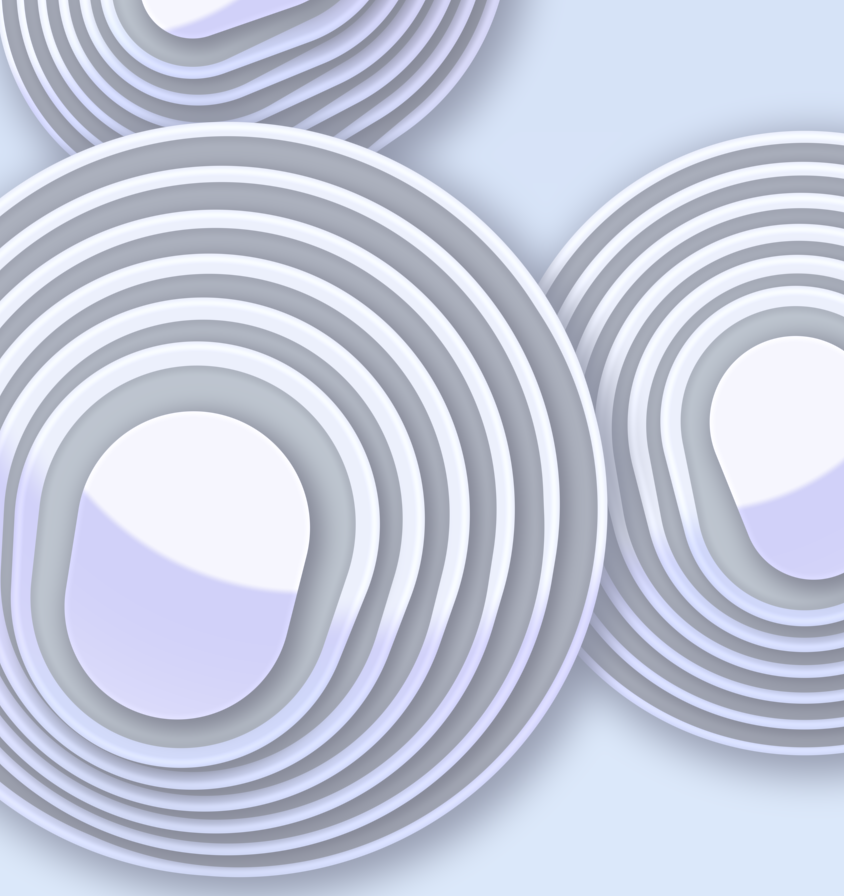
This background is drawn by a WebGL 1 fragment shader. Its source:

```glsl
precision highp float;
uniform vec2 u_resolution;

const vec3 SKY_LOW = vec3(0.86, 0.91, 0.98);
const vec3 SKY_HIGH = vec3(0.84, 0.89, 0.97);
const vec3 RIM = vec3(0.925, 0.94, 0.99);
const vec3 PILL = vec3(0.965, 0.965, 0.995);
const vec3 LAVENDER = vec3(0.82, 0.82, 0.975);
const vec3 ICE = vec3(0.80, 0.86, 0.98);
const vec3 WELL = vec3(0.67, 0.69, 0.74);
const vec3 WELL_CORE = vec3(0.74, 0.77, 0.81);
const vec3 SHADE = vec3(0.50, 0.51, 0.57);
const vec3 DISC_SHADE = vec3(0.53, 0.55, 0.63);
const vec2 SHADOW_SHIFT = vec2(0.006, -0.006);
const float RING_SHADOW = 0.030;
const float DISC_SHADOW = 0.075;
const float RINGS = 6.0;
const float GLOSS_GROWTH = 0.43;

// Signed distance to the hull of two circles (xy centre, z radius).
float hull(vec2 p, vec3 a, vec3 b) {
  p -= a.xy;
  vec2 axis = b.xy - a.xy;
  float h = dot(axis, axis);
  vec2 q = vec2(abs(dot(p, vec2(axis.y, -axis.x))), dot(p, axis)) / h;
  float taper = a.z - b.z;
  vec2 c = vec2(sqrt(max(h - taper * taper, 0.0)), taper);
  float k = c.x * q.y - c.y * q.x;
  if (k < 0.0) return length(p) - a.z;
  if (k > c.x) return length(p - axis) - b.z;
  return dot(c, q) - a.z;
}

float cover(float d) {
  float pixel = 0.9 / u_resolution.y;
  return 1.0 - smoothstep(-pixel, pixel, d);
}

float softShadow(float d, float reach) {
  float s = 1.0 - smoothstep(-0.3 * reach, reach, d);
  return s * s;
}

// Surface colour below a curved reflection edge (xy centre, z radius).
vec3 glossy(vec3 base, vec2 p, vec3 gloss, float softness) {
  float d = length(p - gloss.xy) - gloss.z;
  float tint = smoothstep(-softness, softness, d);
  vec3 reflected = mix(LAVENDER, base, 0.55 * smoothstep(0.04, 0.30, d));
  return mix(base, reflected, tint);
}

// Nested raised rings around a pill, painted from the outside inwards.
vec3 disc(vec3 col, vec2 p, vec3 pillA, vec3 pillB, vec3 innerA, vec3 innerB,
          vec3 outerA, vec3 outerB, vec3 gloss) {
  float outer = hull(p - 2.0 * SHADOW_SHIFT, outerA, outerB);
  col = mix(col, DISC_SHADE, 0.75 * softShadow(outer, DISC_SHADOW));

  for (float i = 0.0; i < RINGS; i++) {
    float t = 1.0 - i / (RINGS - 1.0);
    vec3 a = mix(innerA, outerA, t);
    vec3 b = mix(innerB, outerB, t);
    float d = hull(p, a, b);
    if (i > 0.0) {
      float ringShade = softShadow(hull(p - SHADOW_SHIFT, a, b), RING_SHADOW);
      col = mix(col, SHADE, 0.8 * ringShade * cover(outer - 0.02));
    }

    // Rim with a bright lip and a cool lower side
    vec3 ringGloss = gloss + vec3(0.0, 0.0, GLOSS_GROWTH * (a.z - pillA.z));
    vec3 rim = glossy(RIM, p, ringGloss, 0.025);
    float low = smoothstep(0.5, 1.0, (a.y - p.y) / a.z);
    rim = mix(rim, ICE, 0.5 * low);
    rim += 0.05 * (1.0 - smoothstep(0.0, 0.006, abs(d + 0.006)));
    col = mix(col, rim, cover(d));

    // Recessed floor, narrower rim towards the outside
    a.z -= mix(0.027, 0.016, t) * min(1.0, innerA.z / 0.18);
    b.z -= mix(0.022, 0.011, t) * min(1.0, innerB.z / 0.17);
    float well = hull(p, a, b);
    vec3 recess = mix(WELL, WELL_CORE, pow(1.0 - t, 4.0));
    recess = mix(recess, SHADE, 0.25 * smoothstep(-0.012, 0.0, well));
    col = mix(col, recess, cover(well));
  }

  // Central pill
  float pillShade = softShadow(hull(p - 1.3 * SHADOW_SHIFT, pillA, pillB), 0.045);
  col = mix(col, SHADE, 0.85 * pillShade);
  float pill = hull(p, pillA, pillB);
  vec3 top = glossy(PILL, p, gloss, 0.005);
  top += 0.03 * smoothstep(-0.008, 0.0, pill);
  return mix(col, top, cover(pill));
}

void main() {
  vec2 p = gl_FragCoord.xy / u_resolution.y;
  vec3 col = mix(SKY_LOW, SKY_HIGH, smoothstep(0.0, 1.0, p.y));

  // Top disc
  col = disc(col, p, vec3(0.293, 1.098, 0.111), vec3(0.215, 1.016, 0.059),
             vec3(0.293, 1.098, 0.154), vec3(0.215, 1.016, 0.104),
             vec3(0.293, 1.078, 0.276), vec3(0.245, 1.013, 0.250),
             vec3(0.130, 1.200, 0.240));
  // Right disc
  col = disc(col, p, vec3(0.888, 0.529, 0.096), vec3(0.908, 0.431, 0.078),
             vec3(0.888, 0.530, 0.151), vec3(0.898, 0.439, 0.138),
             vec3(0.898, 0.510, 0.344), vec3(0.898, 0.499, 0.342),
             vec3(0.781, 0.688, 0.258));
  // Large front disc
  col = disc(col, p, vec3(0.216, 0.411, 0.130), vec3(0.198, 0.323, 0.126),
             vec3(0.220, 0.415, 0.204), vec3(0.202, 0.333, 0.190),
             vec3(0.254, 0.443, 0.421), vec3(0.267, 0.432, 0.411),
             vec3(0.339, 0.661, 0.322));

  gl_FragColor = vec4(min(col, 1.0), 1.0);
}
```
